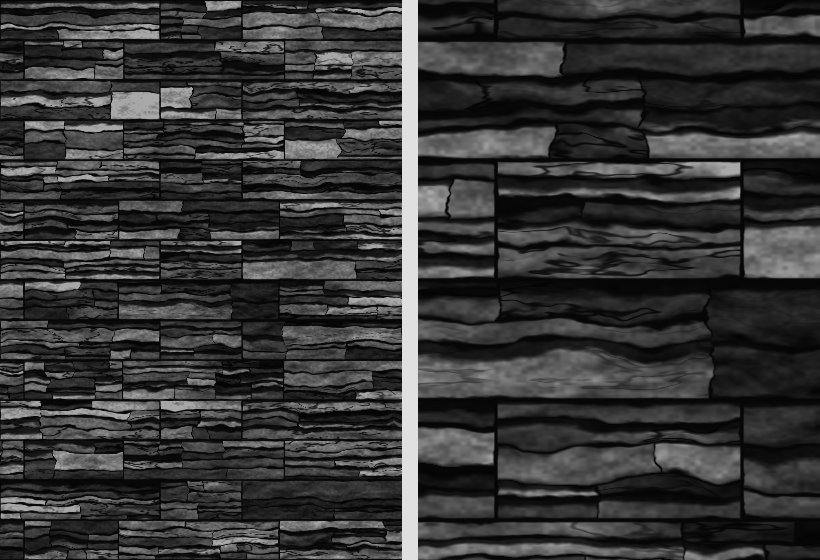
Left, the full canvas; right, a detail of the centre.
Write a WebGL 1 fragment shader that draws this texture.

```glsl
precision highp float;
// Dark stacked-slate cladding: straight courses of interlocking panels, each cut
// recursively into ragged ledge stones. Warped boxes give the stones their joints;
// a layered noise relief, lit from above, gives split faces and shadowed ledges.
uniform vec2 u_resolution;

#define COURSES 14.0      // panel rows over the canvas height
#define PERIOD 10.06      // panel pattern width, in course heights
#define WARP 0.13         // waviness of the ledges
#define RAGGED 0.055      // erosion of stone edges
#define RELIEF 1.5        // strength of relief lighting
#define DARK_STONE 0.12
#define PALE_STONE 0.55
#define GAP 0.012         // half width of panel joints
#define GRAIN 0.3

float hash(vec2 p) {
  vec3 a = fract(vec3(p.xyx) * vec3(0.1031, 0.1030, 0.0973));
  a += dot(a, a.yzx + 33.33);
  return fract((a.x + a.y) * a.z);
}

float noise(vec2 p) {
  vec2 i = floor(p), f = fract(p);
  f = f * f * (3.0 - 2.0 * f);
  return mix(mix(hash(i), hash(i + vec2(1, 0)), f.x),
             mix(hash(i + vec2(0, 1)), hash(i + vec2(1, 1)), f.x), f.y);
}

float fbm(vec2 p) {
  float sum = 0.0, amp = 0.53;
  for (int i = 0; i < 4; i++) {
    sum += amp * noise(p);
    p = p * 2.03 + vec2(17.3, 9.1);
    amp *= 0.5;
  }
  return sum;
}

// Height of a split face: broad chips plus thin horizontal strata
float relief(vec2 p, float id, float strata) {
  vec2 offset = vec2(id * 83.0, id * 47.0);
  float wave = noise(p * 1.7 + offset) * 0.25;
  float chips = fbm(p * vec2(1.7, 3.8) + offset);
  float layers = fbm(vec2(p.x * 1.1, (p.y + wave) * 8.0) + offset.yx);
  return chips + strata * layers;
}

// Recursively cut a panel into stones, alternating ledges and butt joints
void cutStones(vec2 p, inout vec2 lo, inout vec2 hi, inout float id) {
  for (int i = 0; i < 5; i++) {
    float level = float(i), key = id * 571.0;
    vec2 size = hi - lo;
    vec2 cut = mix(lo, hi, mix(0.25, 0.75, hash(vec2(key, level))));
    float chance = hash(vec2(level + 9.0, key));
    float side = 0.0;
    if (mod(level, 2.0) < 0.5) {
      if (size.y > 0.32 && chance < 0.9) {
        side = step(cut.y, p.y);
        if (side > 0.5) lo.y = cut.y; else hi.y = cut.y;
      }
    } else if (size.x > max(1.2, size.y * 3.0) && chance < 0.62) {
      side = step(cut.x, p.x);
      if (side > 0.5) lo.x = cut.x; else hi.x = cut.x;
    }
    id = hash(vec2(key + side * 31.7, level + 20.0));
  }
}

void main() {
  vec2 q = gl_FragCoord.xy / u_resolution.y * COURSES;

  // Panel: two alternating courses with shifted vertical joints
  float row = floor(q.y), odd = mod(row, 2.0);
  float x = q.x - mix(0.6, 0.0, odd);
  float tile = floor(x / PERIOD);
  x -= tile * PERIOD;
  float jitter = 0.16 * (hash(vec2(row, 5.0)) - 0.5) * (1.0 - odd);
  float first = mix(2.42, 4.0, odd) + jitter;
  float second = mix(6.44, 6.05, odd) + jitter;
  vec2 span = x < first ? vec2(0.0, first)
            : x < second ? vec2(first, second) : vec2(second, PERIOD);
  vec2 lo = vec2(span.x, 0.0), hi = vec2(span.y, 1.0);
  vec2 p = vec2(x, q.y - row);
  vec2 border = min(p - lo, hi - p);
  float panelEdge = min(border.x, border.y);

  // Bend the ledges, leaving the panel outline straight
  vec2 field = vec2(x, q.y) + vec2(tile * 13.0, row * 7.0);
  vec2 bend = vec2(fbm(field * vec2(2.0, 4.0)), fbm(field * vec2(1.3, 2.0) + 40.0)) - 0.5;
  vec2 w = p + bend * WARP * 2.0 * smoothstep(0.0, 0.25, panelEdge);

  float id = hash(vec2(row + 3.0, span.x * 11.0 + tile * 29.0));
  cutStones(w, lo, hi, id);
  float tone = hash(vec2(id * 311.0, 2.0));
  float style = hash(vec2(id * 173.0, 6.0));

  // Stone outline with chipped edges
  vec2 inside = min(w - lo, hi - w);
  float chip = fbm(field * vec2(3.0, 8.0) + id * 60.0);
  float edge = min(inside.x * 1.6, inside.y) - RAGGED * max(chip - 0.42, 0.0) * 2.0;
  float face = smoothstep(-0.012, 0.026, edge);

  // Relief lit from above, slightly from the left
  float strata = mix(0.15, 0.7, style * style);
  vec2 toLight = vec2(-0.012, 0.035);
  float slope = relief(w - toLight, id, strata) - relief(w + toLight, id, strata);
  float base = mix(DARK_STONE, PALE_STONE, pow(tone, 1.2));
  float mottled = 0.66 + 0.75 * fbm(field * vec2(2.2, 5.0) + id * 30.0);
  float broad = 0.72 + 0.6 * noise(q * vec2(0.55, 0.9) + 3.7);
  float shade = base * mottled * broad + slope * RELIEF * (0.14 + base * 0.5);

  // Shadow from the ledge above, dark undersides and cracks
  float reach = 0.24 * pow(hash(vec2(id * 97.0, 8.0)), 2.5) * (0.3 + chip);
  shade *= mix(0.2, 1.0, smoothstep(reach * 0.6, reach + 0.02, hi.y - w.y));
  shade *= mix(0.75, 1.0, smoothstep(0.0, 0.07, w.y - lo.y));
  float seam = abs(fbm(vec2(w.x * 1.1, w.y * 6.0) + id * 71.0) - 0.44);
  shade *= mix(1.0, smoothstep(0.0, 0.045, seam), 0.8 * smoothstep(0.3, 0.8, style));

  // Fine grain and joints
  shade *= 1.0 + GRAIN * (noise(field * vec2(22.0, 30.0)) - 0.5);
  shade = mix(0.025, shade, face * smoothstep(GAP * 0.3, GAP * 2.0, panelEdge));
  gl_FragColor = vec4(vec3(clamp(shade, 0.015, 0.66)), 1.0);
}
```
